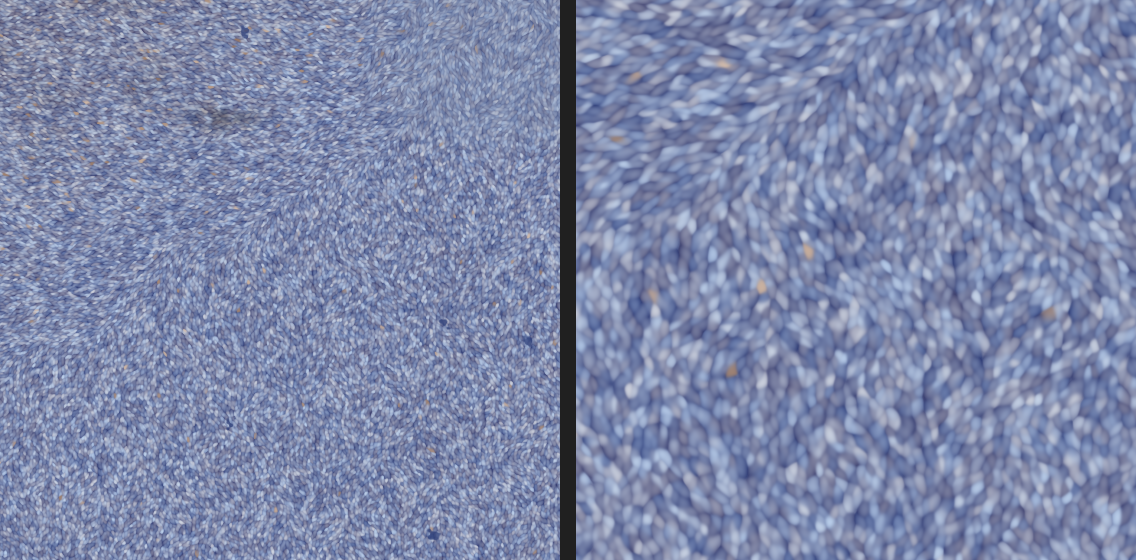
Left: the whole. Right: its middle third, enlarged.
Reproduce this texture procedurally as a Shadertoy shader.

```glsl
vec3 hash3(vec2 p) {
    vec3 q = fract(p.xyx * vec3(0.1031, 0.1030, 0.0973));
    q += dot(q, q.yxz + 33.33);
    return fract((q.xxy + q.yzz) * q.zyx);
}

float noise(vec2 p) {
    vec2 i = floor(p), f = fract(p);
    f = f * f * (3.0 - 2.0 * f);
    return mix(mix(hash3(i).x, hash3(i + vec2(1, 0)).x, f.x),
               mix(hash3(i + vec2(0, 1)).x, hash3(i + vec2(1, 1)).x, f.x), f.y);
}

float fbm(vec2 p) {
    return 0.55 * noise(p) + 0.3 * noise(p * 2.1 + 7.3) + 0.15 * noise(p * 4.3 + 19.1);
}

// Signed height above the diagonal seam between the two paving passes
float aboveSeam(vec2 p) {
    return p.y - 0.32 - 0.59 * p.x + 0.08 * (noise(p * 7.0) - 0.5);
}

// Smooth patch in the upper right corner
float wornCorner(vec2 p) {
    return smoothstep(0.58, 0.78, p.x) * smoothstep(0.74, 0.86, p.y + 0.08 * noise(p * 9.0));
}

// Soft mosaic of elongated grains, each turned by the flow at its centre
vec3 grains(vec2 p) {
    const float density = 172.0;
    vec2 cell = floor(p * density);
    vec4 sum = vec4(0.0);
    for (int y = -2; y <= 2; y++)
    for (int x = -2; x <= 2; x++) {
        vec2 id = cell + vec2(x, y);
        vec3 rnd = hash3(id + 11.0), look = hash3(id + 271.0);
        vec2 centre = id + 0.05 + 0.9 * rnd.xy, c = centre / density;

        float seam = aboveSeam(c), upper = smoothstep(-0.05, 0.05, seam);
        float swirl = noise(c * 30.0) - 0.5;
        float shallow = mix(0.38, -0.15, smoothstep(0.0, 0.3, seam)) + 0.6 * swirl;
        float steep = 1.6 + 1.7 * swirl;
        float angle = mix(steep, shallow, upper);
        angle = mix(angle, 1.1 + 2.6 * swirl, wornCorner(c)) + 1.1 * (rnd.z - 0.5);

        vec2 d = p * density - centre, dir = vec2(cos(angle), sin(angle));
        float stretch = mix(1.28, 1.48, upper);
        d = vec2(dot(d, dir) / stretch, dot(d, vec2(-dir.y, dir.x)) * stretch);
        float reach = dot(d, d);
        float weight = exp(-4.6 * reach * mix(0.6, 1.45, look.y));

        // Grains fade into darker gaps at their rims
        float shade = 0.02 + mix(look.x, look.x * look.x, 0.45) - 0.6 * min(reach, 1.0);
        vec3 tone = vec3(0.408, 0.449, 0.61) + shade * vec3(0.36, 0.37, 0.285);
        tone += (look.z - 0.5) * vec3(0.08, 0.01, -0.06);

        // Rare sandy chips, more frequent towards the upper left
        float chipShare = mix(0.003, 0.014, smoothstep(0.0, 0.4, seam));
        float chip = step(1.0 - chipShare, hash3(id + 613.0).x);
        tone = mix(tone, mix(vec3(0.62, 0.48, 0.38), vec3(0.86, 0.75, 0.66), look.x), chip * 0.85);
        sum += vec4(tone, 1.0) * weight;
    }
    return sum.rgb / max(sum.a, 1e-5);
}

// Sparse ragged paint marks
float paintMarks(vec2 p) {
    float mask = 0.0;
    vec2 cell = floor(p * 5.0);
    for (int y = -1; y <= 1; y++)
    for (int x = -1; x <= 1; x++) {
        vec2 id = cell + vec2(x, y);
        vec3 rnd = hash3(id + 43.0);
        vec2 d = p - (id + rnd.xy) / 5.0;
        float edge = length(d) + 0.016 * (noise(p * 150.0) - 0.5);
        mask = max(mask, step(0.82, rnd.z) * (1.0 - smoothstep(0.004, 0.01, edge)));
    }
    return mask;
}

void mainImage(out vec4 fragColor, in vec2 fragCoord) {
    vec2 p = fragCoord / iResolution.y;
    vec3 color = grains(p);

    // Broad tone drift and the paler, softer corner
    color += 0.02 * (fbm(p * 6.0) - 0.5);
    float worn = wornCorner(p);
    color = mix(color, vec3(0.53, 0.59, 0.70), 0.3 * worn);

    // Dusty warm cast over the upper left
    float dust = smoothstep(0.1, 0.6, aboveSeam(p)) * (1.0 - worn);
    color += dust * vec3(0.015, -0.005, -0.035);

    // Brown stains
    float stain = smoothstep(0.56, 0.8, fbm(p * vec2(11.0, 17.0) + 3.0)) * dust * 0.2;
    vec2 s = (p - vec2(0.40, 0.79)) * vec2(16.0, 40.0);
    stain += 0.6 * exp(-dot(s, s)) * smoothstep(0.2, 0.6, fbm(p * 38.0));
    color *= 1.0 - stain * vec3(0.30, 0.38, 0.45);

    color = mix(color, vec3(0.17, 0.24, 0.47), 0.75 * paintMarks(p));
    fragColor = vec4(clamp(color, 0.0, 1.0), 1.0);
}
```
